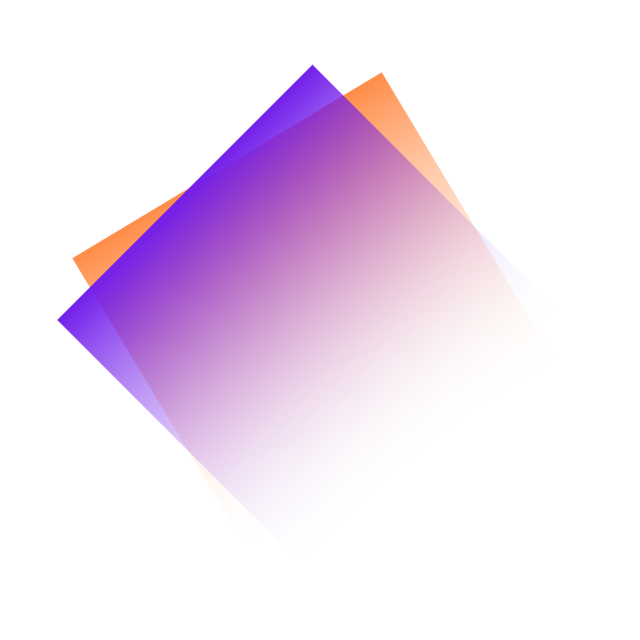
Reproduce this background procedurally as a Shadertoy shader.

```glsl
// Two overlapping tilted squares, orange below violet, each fading out on white.

const vec3 PAPER = vec3(1.0);
const vec3 ORANGE = vec3(1.0, 0.55, 0.28);
const vec3 VIOLET = vec3(0.45, 0.12, 0.92);
const float HALF_SIDE = 0.282;
const float FADE_POWER = 2.1;

// Signed distance to a square, negative inside
float squareDistance(vec2 p, float halfSide) {
    vec2 d = abs(p) - halfSide;
    return length(max(d, 0.0)) + min(max(d.x, d.y), 0.0);
}

// Opacity of a square that is solid on one side and clear on the far side
float fadingSquare(vec2 p, vec2 center, float fadeAngle, float halfSide, float blur) {
    vec2 fadeAxis = vec2(cos(fadeAngle), sin(fadeAngle));
    vec2 sideAxis = vec2(-fadeAxis.y, fadeAxis.x);
    vec2 local = vec2(dot(p - center, fadeAxis), dot(p - center, sideAxis));

    float along = clamp(0.5 + 0.5 * local.x / halfSide, 0.0, 1.0);
    float coverage = 1.0 - smoothstep(-blur, blur, squareDistance(local, halfSide));
    return coverage * pow(1.0 - along, FADE_POWER);
}

void mainImage(out vec4 fragColor, in vec2 fragCoord) {
    float canvas = min(iResolution.x, iResolution.y);
    vec2 p = (fragCoord - 0.5 * iResolution.xy) / canvas;
    float blur = 0.75 / canvas;

    // Layers from back to front
    float orangeAlpha = fadingSquare(p, vec2(0.0), radians(-59.0), HALF_SIDE, blur);
    float violetAlpha = fadingSquare(p, vec2(-0.0117, 0.0), radians(-45.0), HALF_SIDE, blur);

    vec3 color = mix(PAPER, ORANGE, orangeAlpha);
    color = mix(color, VIOLET, violetAlpha);
    fragColor = vec4(color, 1.0);
}
```
